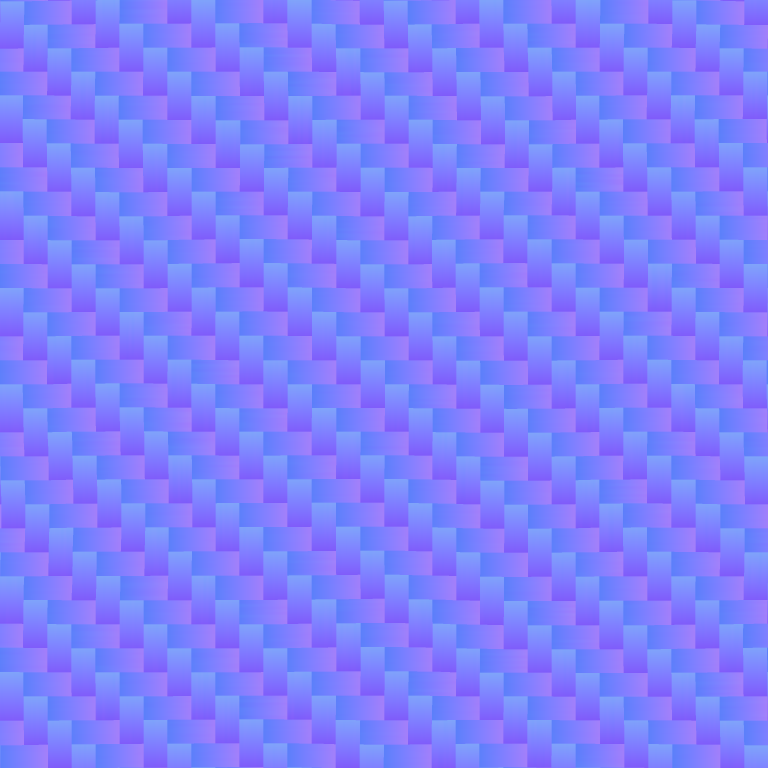
A three.js fragment shader for this texture map:

```glsl
// Normal map of a 2/2 twill weave with flat, tilted strands and fine fibre streaks.
#define CELLS 32.0        // strands across and down, a multiple of 4
#define TILT 0.28         // slope at the ends of a float
#define TILT_VARIATION 0.02
#define FIBRES 9.0        // fibres across one strand
#define STREAK 0.075      // sideways slope of the fibres
#define WARP_WAVES 6.0    // slow wander of the strands
#define WARP 0.11         // wander in strand widths
#define SOFTNESS 0.0016   // edge smoothing in canvas units

varying vec2 vUv;

float hash(vec2 p) {
  vec3 q = fract(p.xyx * 0.1031);
  q += dot(q, q.yzx + 33.33);
  return fract((q.x + q.y) * q.z);
}

// Value noise that wraps after "period" lattice steps.
float wrapNoise(vec2 p, vec2 period, float seed) {
  vec2 i = floor(p), f = fract(p);
  f = f * f * (3.0 - 2.0 * f);
  vec2 a = mod(i, period) + seed;
  vec2 b = mod(i + 1.0, period) + seed;
  return mix(mix(hash(a), hash(vec2(b.x, a.y)), f.x),
             mix(hash(vec2(a.x, b.y)), hash(b), f.x), f.y);
}

// Fibres run along the second coordinate.
float fibres(vec2 p, float seed) {
  float fine = wrapNoise(p * vec2(FIBRES, 0.5), CELLS * vec2(FIBRES, 0.5), seed);
  float broad = wrapNoise(p * vec2(3.0, 1.0), CELLS * vec2(3.0, 1.0), seed + 17.0);
  return mix(fine, broad, 0.3) - 0.5;
}

vec3 weave(vec2 uv) {
  // Slow wander of the strands
  vec2 w = uv * WARP_WAVES;
  vec2 wander = vec2(wrapNoise(w, vec2(WARP_WAVES), 3.0),
                     wrapNoise(w, vec2(WARP_WAVES), 71.0)) - 0.5;
  vec2 p = uv * CELLS + wander * WARP;
  vec2 cell = floor(p), f = fract(p);

  // Step in the twill: 3 and 0 are a vertical float, 1 and 2 a horizontal one
  float phase = mod(cell.x + cell.y + 1.0, 4.0);
  bool upright = phase < 0.5 || phase > 2.5;
  bool secondHalf = phase < 0.5 || (phase > 1.5 && phase < 2.5);
  vec2 axis = upright ? vec2(0.0, 1.0) : vec2(1.0, 0.0);
  float second = secondHalf ? 1.0 : 0.0;
  float along = dot(f, axis) + second - 1.0;

  // Tilt and streakiness differ from float to float
  vec2 id = mod(cell - axis * second, CELLS);
  float slope = TILT * along + TILT_VARIATION * (hash(id + 11.0) - 0.5);
  float wear = hash(id + 47.0);
  float strength = STREAK * mix(0.2, 1.0, wear * wear);
  float streak = strength * fibres(upright ? p : p.yx, upright ? 5.0 : 29.0);

  // Tangent-space normal
  vec2 n = axis * slope + axis.yx * streak;
  return vec3(n, sqrt(1.0 - dot(n, n))) * 0.5 + 0.5;
}

void main() {
  // Box filter for smooth edges
  vec3 colour = vec3(0.0);
  for (int y = -1; y <= 1; y++) {
    for (int x = -1; x <= 1; x++) {
      colour += weave(vUv + vec2(float(x), float(y)) * SOFTNESS / 3.0);
    }
  }
  gl_FragColor = vec4(colour / 9.0, 1.0);
}
```
